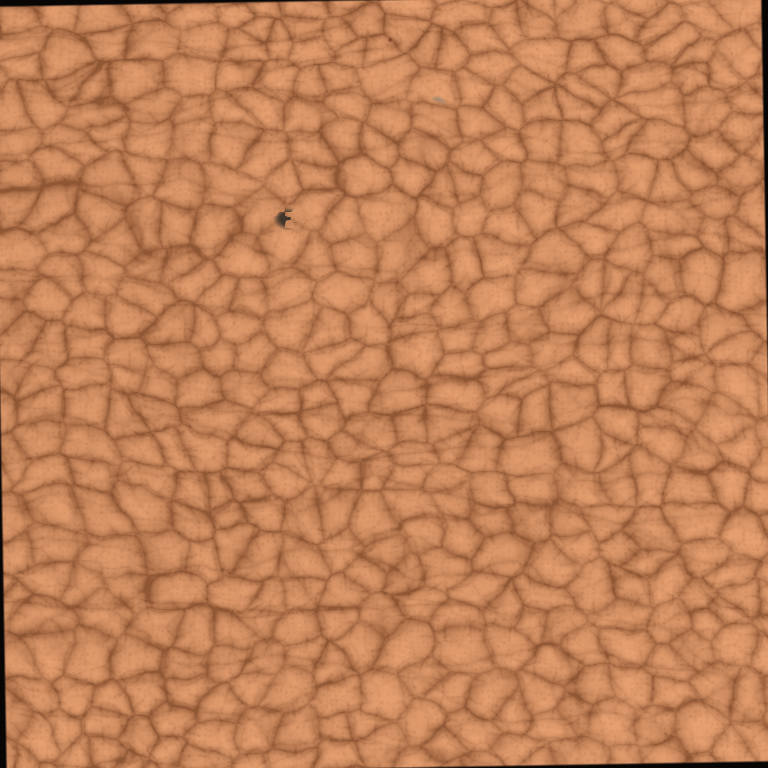
Give the GLSL for this texture, as a WebGL 2 fragment shader.

```glsl
#version 300 es
precision highp float;
// Tan pebbled leather on a slightly tilted square sheet over black.
// Warped Voronoi layers give pebbles, long creases and fine wrinkles;
// jittered pores, noise mottling and a few flecks finish the surface.
uniform vec2 u_resolution;
out vec4 fragColor;

float hash(vec2 p) {
    vec3 q = fract(p.xyx * 0.1031);
    q += dot(q, q.yzx + 33.33);
    return fract((q.x + q.y) * q.z);
}

vec2 hash2(vec2 p) {
    return vec2(hash(p), hash(p + 57.3));
}

float noise(vec2 p) {
    vec2 i = floor(p), f = fract(p);
    f = f * f * (3.0 - 2.0 * f);
    return mix(mix(hash(i), hash(i + vec2(1, 0)), f.x),
               mix(hash(i + vec2(0, 1)), hash(i + vec2(1, 1)), f.x), f.y);
}

vec2 noise2(vec2 p) {
    return vec2(noise(p), noise(p + 31.7)) - 0.5;
}

// x: distance to the nearest cell border, yz: offset from the cell seed
vec3 voronoi(vec2 p) {
    vec2 cell = floor(p), f = fract(p);
    vec2 nearest = vec2(0), nearestCell = vec2(0);
    float best = 9.0;
    for (int y = -1; y <= 1; y++)
    for (int x = -1; x <= 1; x++) {
        vec2 g = vec2(x, y);
        vec2 r = g + 0.06 + 0.88 * hash2(cell + g) - f;
        if (dot(r, r) < best) {
            best = dot(r, r);
            nearest = r;
            nearestCell = g;
        }
    }
    float border = 9.0;
    for (int y = -2; y <= 2; y++)
    for (int x = -2; x <= 2; x++) {
        vec2 g = nearestCell + vec2(x, y);
        vec2 r = g + 0.06 + 0.88 * hash2(cell + g) - f;
        vec2 d = r - nearest;
        if (dot(d, d) > 1e-5)
            border = min(border, dot(0.5 * (nearest + r), normalize(d)));
    }
    return vec3(max(border, 0.0), -nearest);
}

// Dots scattered one per grid cell
float pores(vec2 p) {
    vec2 cell = floor(p);
    vec2 centre = 0.3 + 0.4 * hash2(cell);
    return smoothstep(0.42, 0.1, length(fract(p) - centre)) * hash(cell + 9.0);
}

// Ragged blot, broken up by noise
float fleck(vec2 p, vec2 centre, float radius) {
    float blot = smoothstep(radius, 0.4 * radius, length((p - centre) * vec2(1.0, 1.25)));
    return blot * smoothstep(0.42, 0.58, noise(p * vec2(120, 190)));
}

void main() {
    vec2 uv = gl_FragCoord.xy / u_resolution;

    // Bend the surface at broad and fine scales
    vec2 p = uv + 0.05 * noise2(uv * 4.0) + 0.017 * noise2(uv * 17.0)
           + 0.006 * noise2(uv * 55.0);

    // Pebbles, with creases of uneven depth
    vec3 pebble = voronoi(p * vec2(19, 23));
    float depth = 0.65 + 0.6 * noise(uv * 21.0 + 5.0);
    float tone = 0.97 - 0.76 * depth * exp(-pebble.x / 0.13);
    tone -= 0.10 * pebble.z;

    // Long, mostly level creases
    float fold = voronoi(p * vec2(5.5, 15) + vec2(3.0, 40.0)).x;
    tone -= 0.3 * (0.4 + noise(uv * 9.0)) * exp(-fold / 0.06);

    // Fine wrinkles, strongest between the pebbles
    float wrinkle = voronoi((p + 0.008 * noise2(uv * 40.0)) * vec2(37, 43) + 80.0).x;
    tone -= 0.26 * exp(-wrinkle / 0.1) * (1.0 - 0.6 * smoothstep(0.05, 0.35, pebble.x));

    // Pores, grain and broad shading
    tone -= 0.15 * pores(uv * 135.0 + 1.5 * noise2(uv * 30.0));
    tone += 0.10 * (noise(uv * 190.0) - 0.5) + 0.12 * (noise(uv * 60.0) - 0.5);
    tone += 0.10 * (noise(uv * 3.0 + 12.0) - 0.5) + 0.06 * (uv.x - 0.5);
    tone = clamp(tone, -0.12, 1.0);
    vec3 color = mix(vec3(0.60, 0.37, 0.23), vec3(0.90, 0.625, 0.44), tone);

    // Dark scuff, pale scuff and a reddish spot
    color = mix(color, vec3(0.20, 0.18, 0.15), 0.9 * fleck(uv, vec2(0.375, 0.715), 0.021));
    color = mix(color, vec3(0.62, 0.53, 0.44), 0.8 * fleck(uv, vec2(0.57, 0.867), 0.012));
    float spot = smoothstep(0.004, 0.001, length(uv - vec2(0.508, 0.948)));
    color = mix(color, vec3(0.45, 0.20, 0.13), 0.7 * spot);

    // Tilted sheet edge over the dark ground
    vec2 c = uv - 0.5;
    vec2 sheet = abs(c + 0.0173 * vec2(c.y, -c.x));
    float soft = 1.5 / min(u_resolution.x, u_resolution.y);
    float outside = smoothstep(-soft, soft, max(sheet.x, sheet.y) - 0.5);
    fragColor = vec4(mix(color, vec3(0.03, 0.02, 0.02), outside), 1.0);
}
```
